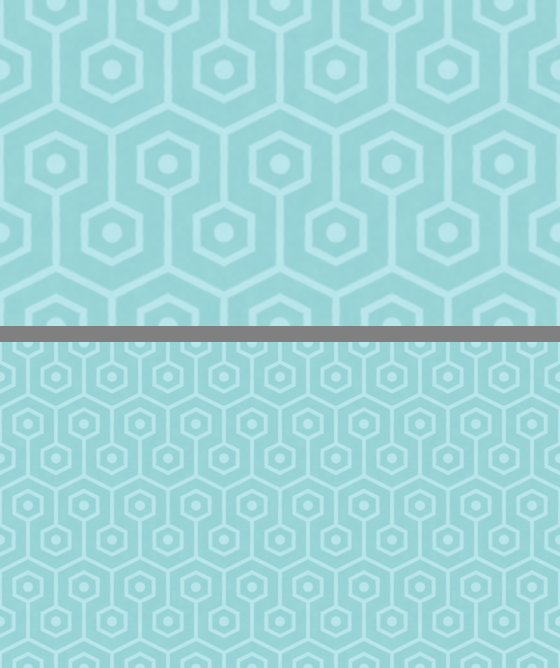
Top: one tile. Bottom: repeated 2 by 2.
Reproduce this pattern procedurally as a WebGL 1 fragment shader.

```glsl
precision highp float;
// Pale aqua honeycomb lattice: hexagon rings with dots, hung on stems between zigzag lines.

uniform vec2 u_resolution;

// Lengths are in tile widths.
const vec2 REPEATS = vec2(5.0, 2.0);
const vec2 TILE = vec2(1.0, 1.455);
const float SLOPE = 0.5;          // slant of zigzags and hexagon sides
const float PEAK_Y = 0.521;       // zigzag height at the middle column
const float VALLEY_Y = 0.271;     // zigzag height at the edge column
const float MID_HEX_Y = 1.445;
const float EDGE_HEX_Y = 0.833;
const float HEX_APOTHEM = 0.244;
const float HEX_RADIUS = 0.264;
const float DOT_RADIUS = 0.088;
const float HALF_LINE = 0.034;
const float SOFTNESS = 0.016;
const float EDGE_WOBBLE = 0.009;
const float MOTTLE = 0.022;
const vec2 GRAIN_CELLS = vec2(110.0, 64.0);
const vec2 PATCH_CELLS = vec2(40.0, 16.0);
const vec3 GROUND = vec3(0.595, 0.83, 0.84);
const vec3 LINE = vec3(0.72, 0.9, 0.92);

float hash(vec2 p) {
  vec3 q = fract(vec3(p.xyx) * 0.1031);
  q += dot(q, q.yzx + 33.33);
  return fract((q.x + q.y) * q.z);
}

// Value noise that wraps over the canvas.
float wrappedNoise(vec2 uv, vec2 cells) {
  vec2 p = uv * cells;
  vec2 i = floor(p);
  vec2 f = fract(p);
  f = f * f * (3.0 - 2.0 * f);
  vec2 a = mod(i, cells);
  vec2 b = mod(i + 1.0, cells);
  return mix(mix(hash(a), hash(vec2(b.x, a.y)), f.x),
             mix(hash(vec2(a.x, b.y)), hash(b), f.x), f.y);
}

float wrapY(float y) {
  return mod(y + 0.5 * TILE.y, TILE.y) - 0.5 * TILE.y;
}

float slantScale() {
  return inversesqrt(1.0 + SLOPE * SLOPE);
}

float hexagon(vec2 p) {
  p = abs(p);
  return max(p.x - HEX_APOTHEM, (p.y + SLOPE * p.x - HEX_RADIUS) * slantScale());
}

// Ring with a dot at its centre.
float ringedDot(vec2 p) {
  return min(abs(hexagon(p)) - HALF_LINE, length(p) - DOT_RADIUS);
}

float stem(float dx, float y, float low, float high) {
  float dy = abs(wrapY(y - 0.5 * (low + high))) - 0.5 * (high - low);
  return length(vec2(dx, max(dy, 0.0))) - HALF_LINE;
}

float lattice(vec2 p) {
  float midX = abs(p.x - 0.5);
  float edgeX = 0.5 - midX;

  float zigzagY = mix(PEAK_Y, VALLEY_Y, 2.0 * midX);
  float d = abs(wrapY(p.y - zigzagY)) * slantScale() - HALF_LINE;

  d = min(d, stem(midX, p.y, PEAK_Y, MID_HEX_Y - HEX_RADIUS));
  d = min(d, stem(edgeX, p.y, EDGE_HEX_Y + HEX_RADIUS, VALLEY_Y + TILE.y));

  d = min(d, ringedDot(vec2(midX, wrapY(p.y - MID_HEX_Y))));
  return min(d, ringedDot(vec2(edgeX, wrapY(p.y - EDGE_HEX_Y))));
}

void main() {
  vec2 uv = gl_FragCoord.xy / u_resolution;
  vec2 p = fract(uv * REPEATS) * TILE;

  // Slightly worn outlines and a faint uneven tint.
  float grain = wrappedNoise(uv, GRAIN_CELLS) - 0.5;
  float patches = wrappedNoise(uv, PATCH_CELLS) - 0.5;
  float d = lattice(p) + EDGE_WOBBLE * grain;

  float soft = max(SOFTNESS, 0.75 * REPEATS.x / u_resolution.x);
  float ink = 1.0 - smoothstep(-soft, soft, d);
  vec3 color = mix(GROUND, LINE, ink);
  color += MOTTLE * (0.5 * grain + 0.5 * patches * vec3(1.4, 0.7, 0.6));
  gl_FragColor = vec4(color, 1.0);
}
```
